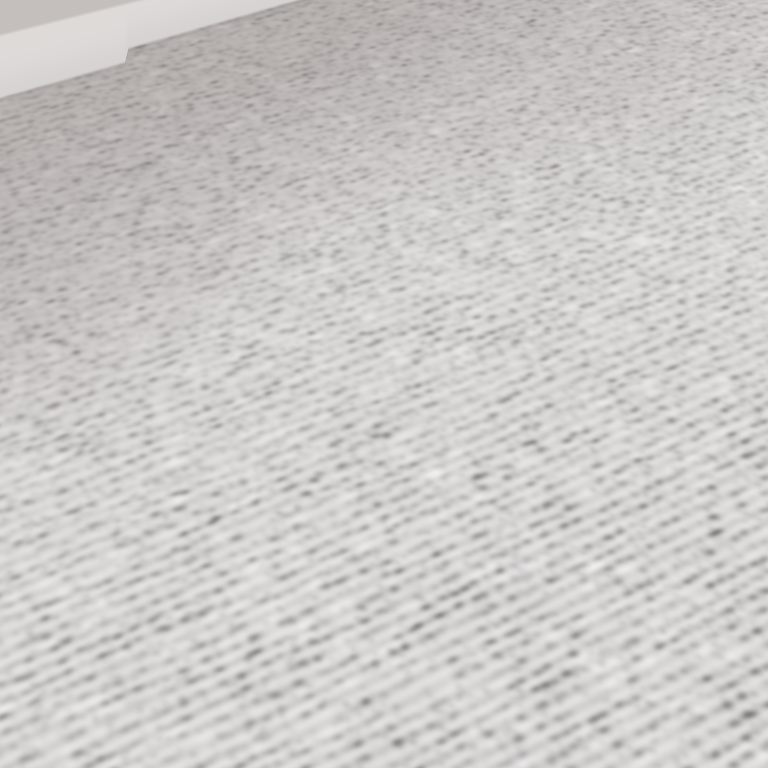
A Shadertoy shader for this texture:

```glsl
// Pale woven carpet seen at a slant, with a skirting board in the far corner.
// A perspective map turns the canvas into rows and stitches; jittered cells
// scatter dark dashes and fine fuzz over them, and soft shade falls by the wall.

vec3 hash3(vec2 cell) {
    vec3 q = fract(cell.xyx * vec3(0.1031, 0.1030, 0.0973));
    q += dot(q, q.yxz + 33.33);
    return fract((q.xxy + q.yzz) * q.zyx);
}

// Sum of soft oval spots, one per cell, with random place and strength
float spots(vec2 p, vec2 jitter, vec2 tightness) {
    vec2 cell = floor(p);
    float sum = 0.0;
    for (int j = -1; j <= 1; j++) {
        for (int i = -1; i <= 1; i++) {
            vec2 id = cell + vec2(i, j);
            vec3 rnd = hash3(id);
            vec2 d = p - id - 0.5 - (rnd.xy - 0.5) * jitter;
            sum += pow(rnd.z, 1.4) * exp(-dot(d * d, tightness));
        }
    }
    return sum;
}

// Slow uneven wear from layered sines
float wear(vec2 p) {
    return (sin(p.x * 0.43 + 1.7 * sin(p.y * 0.31))
          + sin(p.y * 0.57 - p.x * 0.19 + 1.3 * sin(p.x * 0.27))
          + sin(p.x * 0.83 + p.y * 0.41)) / 3.0;
}

// Floor plane: x counts stitches along a row, y counts rows
vec2 floorPlane(vec2 uv) {
    float nearness = 2.39 - uv.y - 0.02 * uv.x;
    return vec2(92.0 * (uv.x + 1.2), 50.0 * (5.0 - uv.x)) / nearness;
}

vec3 carpet(vec2 uv, float wallDistance) {
    vec2 p = floorPlane(uv);
    float far = smoothstep(0.95, 0.1, wallDistance);
    float patchy = wear(p);
    p.y += 0.07 * sin(p.x * 0.31 + 2.0 * sin(p.y * 0.9));

    // Dark dashes in the grooves between the rows
    float dashes = spots(p, vec2(0.6, mix(0.15, 0.85, far)), vec2(5.5, 14.0));
    float groove = cos(6.28318 * (p.y - 0.5));

    // Fuzz of the yarn, at a coarse and a fine size
    float fuzz = spots(p * vec2(0.6, 0.8) + 7.3, vec2(0.9), vec2(5.0, 6.0)) - 0.23;
    float fibre = spots(p * vec2(1.5, 1.7) + 31.7, vec2(1.0), vec2(5.0)) - 0.26;

    float tone = 0.835 - dashes * (0.21 + 0.06 * patchy) * mix(1.0, 0.62, far);
    tone -= groove * mix(0.024, 0.008, far);
    tone += 0.045 * fuzz - 0.06 * fibre - 0.006 * patchy;

    // Darker parts are a little warmer
    vec3 color = vec3(tone) - vec3(0.0, 0.004, 0.006) - vec3(0.0, 0.02, 0.025) * (0.85 - tone);

    // Shade that gathers toward the wall, deepest at the left, with a soft drift
    float drift = 0.04 * sin(uv.x * 7.0 + 2.0 * uv.y) * sin(uv.y * 9.0 - uv.x * 3.0);
    float shade = 1.0 - smoothstep(0.0, 0.56, wallDistance + 0.17 * uv.x + drift);
    return color * mix(vec3(1.015), vec3(0.855, 0.833, 0.826), shade);
}

void mainImage(out vec4 fragColor, in vec2 fragCoord) {
    vec2 uv = fragCoord / iResolution.xy;
    float soft = 0.003;

    // Lower edge of the board steps up at a corner
    float corner = smoothstep(0.165 - soft, 0.165 + soft, uv.x);
    float boardFoot = 0.872 + 0.285 * uv.x + 0.017 * corner;
    float boardTop = 0.954 + 0.25 * uv.x;

    vec3 board = mix(vec3(0.84, 0.825, 0.82), vec3(0.865, 0.853, 0.848),
                     smoothstep(0.0, 0.05, uv.y - boardFoot));
    vec3 wall = vec3(0.77, 0.745, 0.74);

    float wallDistance = 0.872 + 0.28 * uv.x - uv.y;
    vec3 color = carpet(uv, wallDistance);

    // Thin contact shadow under the board, then the board and wall
    color *= 1.0 - 0.06 * smoothstep(0.012, 0.0, boardFoot - uv.y);
    color = mix(color, board, smoothstep(-soft, soft, uv.y - boardFoot));
    color = mix(color, wall, smoothstep(-soft, soft, uv.y - boardTop));

    fragColor = vec4(color, 1.0);
}
```
